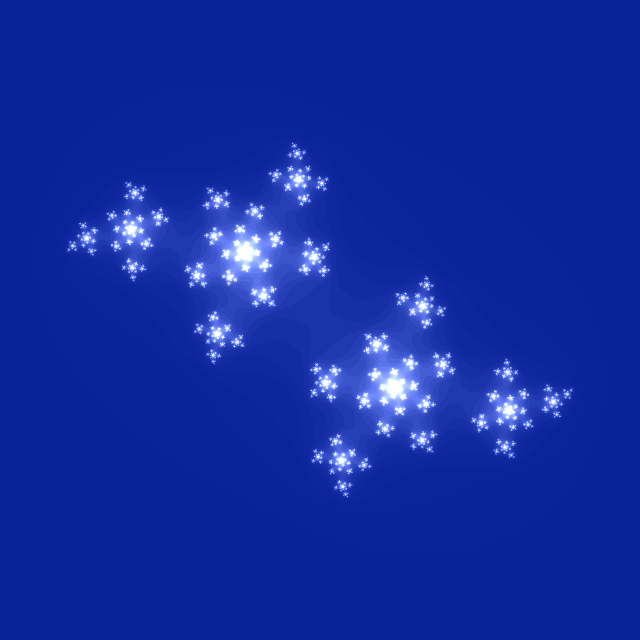
Reproduce this background procedurally as a WebGL 1 fragment shader.

```glsl
precision highp float;
// Glowing dust of a disconnected Julia set on deep blue.
// Each point is iterated by z -> z^2 + c; its escape count becomes an
// added white glow, so slow points shine in five-armed star clusters.

uniform vec2 u_resolution;

const vec2 JULIA_C = vec2(-0.45, 0.7);
const vec3 DEEP_BLUE = vec3(0.035, 0.132, 0.6);
const float VIEW_SIZE = 3.6;      // width of the plane across the canvas
const float ESCAPE_RADIUS = 2.0;
const float WHITE_COUNT = 27.0;   // escape count that reaches full glow
const float GLOW_POWER = 2.2;
const int MAX_STEPS = 64;
const int GRID = 3;               // samples per pixel side

vec2 complexSquare(vec2 z) {
  return vec2(z.x * z.x - z.y * z.y, 2.0 * z.x * z.y);
}

// Steps taken before the orbit of z leaves the escape radius
float escapeCount(vec2 z, vec2 c) {
  float count = 0.0;
  for (int i = 0; i < MAX_STEPS; i++) {
    if (dot(z, z) > ESCAPE_RADIUS * ESCAPE_RADIUS) break;
    z = complexSquare(z) + c;
    count += 1.0;
  }
  return count;
}

// Blue lifted evenly toward white
vec3 glowColor(float count) {
  float glow = pow(count / WHITE_COUNT, GLOW_POWER);
  return min(DEEP_BLUE + glow, 1.0);
}

// Canvas position to the complex plane, centred on the origin
vec2 toPlane(vec2 fragment) {
  float side = min(u_resolution.x, u_resolution.y);
  return (fragment - 0.5 * u_resolution) / side * VIEW_SIZE;
}

void main() {
  // Average a grid of samples to smooth the edges
  vec3 total = vec3(0.0);
  for (int j = 0; j < GRID; j++) {
    for (int i = 0; i < GRID; i++) {
      vec2 offset = (vec2(float(i), float(j)) + 0.5) / float(GRID) - 0.5;
      vec2 z = toPlane(gl_FragCoord.xy + offset);
      total += glowColor(escapeCount(z, JULIA_C));
    }
  }
  gl_FragColor = vec4(total / float(GRID * GRID), 1.0);
}
```
